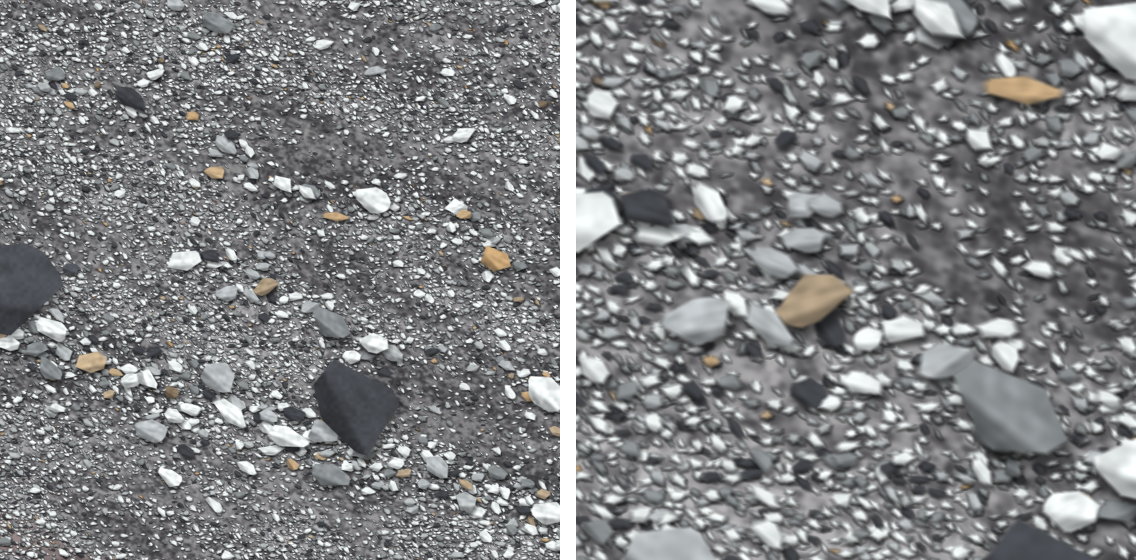
Left: the whole. Right: its middle third, enlarged.
Write a Shadertoy shader that draws this texture.

```glsl
// Draws a grey gravel slope with pale grit and bands of broken rock running down to the right.

const float TAU = 6.2831853;
const float SLOPE_ANGLE = -0.33;
const float BAND_TILT = 0.35;
const float MAIN_BAND = 0.43;
const float BAND_SPACING = 0.225;
const float SOFTNESS = 0.0015;
const float SHADOW_DEPTH = 0.5;
const float PATCH_CONTRAST = 1.5;
const vec2 SHADOW_SHIFT = vec2(0.12, -0.34);
const vec2 DARK_PATCH = vec2(0.1, 0.62);

const vec3 SOIL_DARK = vec3(0.27, 0.265, 0.28);
const vec3 SOIL_LIGHT = vec3(0.65, 0.645, 0.65);
const vec3 SOIL_RUST = vec3(0.50, 0.42, 0.41);
const vec3 WHITE_ROCK = vec3(0.91, 0.93, 0.93);
const vec3 PALE_ROCK = vec3(0.70, 0.72, 0.73);
const vec3 GREY_ROCK = vec3(0.53, 0.55, 0.56);
const vec3 SLATE = vec3(0.26, 0.27, 0.29);
const vec3 OCHRE = vec3(0.74, 0.61, 0.44);

// Rock layers: cells per canvas height, chance on open ground, chance in a band
const int LAYER_COUNT = 5;
const vec3 LAYERS[LAYER_COUNT] = vec3[LAYER_COUNT](
    vec3(140.0, 0.58, 0.65), vec3(88.0, 0.42, 0.65), vec3(50.0, 0.11, 0.75),
    vec3(28.0, 0.025, 0.85), vec3(16.0, 0.008, 0.75));

float hash(vec2 p) {
    vec3 q = fract(vec3(p.xyx) * 0.1031);
    q += dot(q, q.yzx + 33.33);
    return fract((q.x + q.y) * q.z);
}

float noise(vec2 p) {
    vec2 i = floor(p), f = fract(p);
    f = f * f * (3.0 - 2.0 * f);
    return mix(mix(hash(i), hash(i + vec2(1, 0)), f.x),
               mix(hash(i + vec2(0, 1)), hash(i + vec2(1, 1)), f.x), f.y);
}

// Coordinates along and across a direction
vec2 alongAxis(vec2 v, float angle) {
    float c = cos(angle), s = sin(angle);
    return vec2(c * v.x + s * v.y, c * v.y - s * v.x);
}

// Broad streaks of bare soil (0) and bright grit (1)
float gritPatch(vec2 p) {
    vec2 s = alongAxis(p, SLOPE_ANGLE);
    return smoothstep(0.2, 0.8, 0.6 * noise(s * vec2(4.0, 10.0) + 5.0) + 0.4 * noise(s * vec2(10.0, 24.0)));
}

// Strength of the rock bands: one strong, the others broken up
float bandMask(vec2 p) {
    float d = p.y + BAND_TILT * p.x + 0.06 * (noise(p * 6.0) - 0.5);
    float fromMain = (d - MAIN_BAND) / 0.055;
    float fromAny = (fract((d - MAIN_BAND) / BAND_SPACING + 0.5) - 0.5) * BAND_SPACING / 0.03;
    float broken = smoothstep(0.35, 0.65, noise(p * 5.0 + 17.0)) * smoothstep(0.3, 0.4, d);
    return max(exp(-fromMain * fromMain), 0.6 * broken * exp(-fromAny * fromAny));
}

// Irregular convex polygon of about unit radius with blunted corners
float rockDistance(vec2 q, float seed) {
    float d = length(q) - 0.98;
    for (int k = 0; k < 6; k++) {
        float h = hash(vec2(float(k) * 7.3, seed * 91.7));
        float a = (float(k) + 0.8 * h + seed * 6.0) * TAU / 6.0;
        d = max(d, dot(q, vec2(cos(a), sin(a))) - 0.62 - 0.38 * fract(h * 13.7));
    }
    return d;
}

// Paints one faceted rock with the shadow below it
void drawRock(inout vec3 color, vec2 p, vec2 center, vec2 size, float angle, float seed, vec3 tone) {
    vec2 v = p - center;
    vec2 q = alongAxis(v, angle) / size;
    if (dot(q, q) > 4.5) return;
    float blur = SOFTNESS / size.y;
    float d = rockDistance(q, seed);
    float ds = rockDistance(alongAxis(v - SHADOW_SHIFT * min(size.y, 0.022), angle) / size, seed);
    color *= 1.0 - SHADOW_DEPTH * (1.0 - smoothstep(-0.25, 0.2 + blur, ds));

    float ridge = q.y + (seed - 0.5) * 1.6 * q.x + 0.4;
    float lit = smoothstep(-0.1 - blur, 0.1 + blur, ridge);
    float large = smoothstep(0.004, 0.015, size.y);
    float grain = 0.2 * large * (noise(q * vec2(2.0, 4.0) + seed * 50.0) - 0.5)
                + 0.14 * (noise(p * 150.0) - 0.5);
    vec3 face = tone * (mix(0.74, 1.03, lit) + grain);
    color = mix(color, face, 1.0 - smoothstep(-blur, blur, d));
}

vec3 rockTone(float pick, float ochrePick, float ochreShare) {
    vec3 tone = pick < 0.55 ? WHITE_ROCK : pick < 0.76 ? PALE_ROCK : pick < 0.91 ? GREY_ROCK : SLATE;
    return ochrePick < ochreShare ? mix(OCHRE, tone, 0.5 * pick) : tone;
}

// Scatters rocks over a jittered grid
void scatterRocks(inout vec3 color, vec2 p, vec3 layer, float salt) {
    float coarse = smoothstep(60.0, 20.0, layer.x);
    for (int j = -1; j <= 1; j++)
    for (int i = -1; i <= 1; i++) {
        vec2 id = floor(p * layer.x) + vec2(i, j);
        vec2 key = id + salt * 37.0;
        float chance = hash(key);
        if (chance > max(layer.y, layer.z) * 1.4) continue;
        vec2 center = (id + 0.15 + 0.7 * vec2(hash(key + 11.3), hash(key + 23.9))) / layer.x;
        float patchiness = mix(1.0 + PATCH_CONTRAST * (gritPatch(center) - 0.5), 1.0, coarse);
        if (chance > mix(layer.y * patchiness, layer.z, bandMask(center))) continue;

        float h = hash(key + 41.7), seed = hash(key + 57.1);
        float radius = (0.36 + 0.32 * h * h) / layer.x;
        vec2 size = radius * vec2(1.05, mix(0.44, 0.8, hash(key + 63.2)));
        float angle = SLOPE_ANGLE + 1.3 * (hash(key + 71.9) - 0.5);
        vec3 tone = rockTone(hash(key + 83.3), hash(key + 97.7), mix(0.012, 0.12, coarse));
        if (coarse > 0.5 && distance(center, DARK_PATCH) < 0.12) tone = SLATE * (0.9 + 0.6 * h);
        drawRock(color, p, center, size, angle, seed, tone);
    }
}

vec3 soil(vec2 p) {
    vec2 s = alongAxis(p, SLOPE_ANGLE);
    float n = 0.45 * noise(s * vec2(100.0, 150.0)) + 0.3 * noise(s * vec2(200.0, 260.0))
            + 0.25 * noise(s * vec2(7.0, 30.0));
    vec3 color = mix(SOIL_DARK, SOIL_LIGHT, smoothstep(0.12, 0.88, n));
    color *= mix(0.88, 1.14, gritPatch(p));
    float rust = smoothstep(0.22, 0.0, p.y + 0.5 * p.x) * smoothstep(0.4, 0.7, noise(s * vec2(6.0, 40.0)));
    return mix(color, SOIL_RUST, 0.7 * rust);
}

void mainImage(out vec4 fragColor, in vec2 fragCoord) {
    vec2 p = fragCoord / iResolution.y;
    vec3 color = soil(p);
    for (int k = 0; k < LAYER_COUNT; k++) scatterRocks(color, p, LAYERS[k], float(k + 1));

    // Two slate boulders
    drawRock(color, p, vec2(0.02, 0.485), vec2(0.095, 0.085), -0.2, 0.37, SLATE * 1.15);
    drawRock(color, p, vec2(0.638, 0.277), vec2(0.105, 0.068), -0.95, 0.62, SLATE * 1.05);
    fragColor = vec4(clamp(color, 0.0, 1.0), 1.0);
}
```
